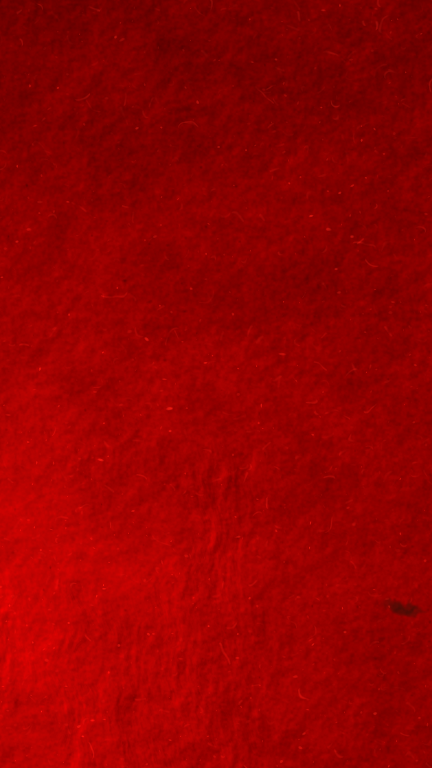
A WebGL 1 fragment shader for this texture:

```glsl
precision highp float;
uniform vec2 u_resolution;

#define SHADE 0.447
#define LOWER_LIFT 0.085
#define GLOW 0.22
#define GLOW_CENTER vec2(0.0, 0.18)
#define GLOW_SIZE vec2(0.62, 0.42)
#define MOTTLE 0.2
#define GRAIN 0.105
#define RELIEF 0.24
#define CREASE 0.55
#define FIBRE_LIGHT 0.15
#define SPECK_LIGHT 0.24

float hash(vec2 p) {
  vec3 q = fract(vec3(p.xyx) * 0.1031);
  q += dot(q, q.yzx + 33.33);
  return fract((q.x + q.y) * q.z);
}

vec2 hash2(vec2 p) {
  return vec2(hash(p), hash(p + 57.3));
}

float noise(vec2 p) {
  vec2 i = floor(p), f = fract(p);
  f = f * f * (3.0 - 2.0 * f);
  return mix(mix(hash(i), hash(i + vec2(1, 0)), f.x),
             mix(hash(i + vec2(0, 1)), hash(i + vec2(1, 1)), f.x), f.y);
}

float fbm(vec2 p) {
  float sum = 0.0, amp = 0.5;
  for (int i = 0; i < 5; i++) {
    sum += amp * noise(p);
    p = mat2(1.6, 1.2, -1.2, 1.6) * p + 7.1;
    amp *= 0.5;
  }
  return sum;
}

// Short curved hairs, one per cell, with random direction and strength
float fibres(vec2 p, float cells, float pixel) {
  vec2 home = floor(p * cells);
  float light = 0.0;
  for (int y = -1; y <= 1; y++) {
    for (int x = -1; x <= 1; x++) {
      vec2 id = home + vec2(x, y);
      vec2 d = p - (id + hash2(id)) / cells;
      float angle = (hash(id + 11.7) - 0.5) * 2.6;
      float reach = mix(0.08, 0.35, hash(id + 23.1)) / cells;
      float c = cos(angle), s = sin(angle);
      d = vec2(c * d.x + s * d.y, c * d.y - s * d.x);
      d.y += (hash(id + 31.9) - 0.5) * d.x * d.x / reach;
      float gap = length(vec2(max(abs(d.x) - reach, 0.0), d.y));
      float strength = pow(hash(id + 43.3), 4.0);
      light += strength * (1.0 - smoothstep(0.0, 0.0014 + pixel, gap));
    }
  }
  return light;
}

// Tiny ragged dust flecks, kept inside their cells
float specks(vec2 p, float cells, float pixel) {
  vec2 id = floor(p * cells);
  vec2 d = p - (id + 0.2 + 0.6 * hash2(id + 5.7)) / cells;
  d.x *= mix(0.5, 1.6, hash(id + 29.1));
  float radius = mix(0.0005, 0.0017, hash(id + 17.3));
  float strength = pow(hash(id + 71.9), 7.0);
  return strength * (1.0 - smoothstep(radius - pixel, radius + pixel, length(d)));
}

// Upright wrinkles as a height field
float wrinkles(vec2 p) {
  vec2 warp = 0.04 * vec2(fbm(p * 16.0), fbm(p * 16.0 + 40.0));
  return fbm((p + warp) * vec2(46.0, 15.0));
}

void main() {
  vec2 uv = gl_FragCoord.xy / u_resolution;
  vec2 p = gl_FragCoord.xy / u_resolution.y;
  float pixel = 0.7 / u_resolution.y;

  // Broad light, brightest at the lower left
  vec2 g = (uv - GLOW_CENTER) / GLOW_SIZE;
  float tone = SHADE + GLOW * exp(-dot(g, g));
  tone += LOWER_LIFT * smoothstep(1.0, 0.55, uv.y);

  // Large and small blotches, then fine felt grain
  tone += MOTTLE * (0.6 * fbm(p * 8.0) + 0.55 * fbm(p * 24.0 + 9.0) - 0.557);
  tone += GRAIN * (noise(p * 190.0) * 0.55 + noise(p * 350.0) * 0.45 - 0.5);
  vec2 lightStep = vec2(-0.003, 0.003);
  tone += RELIEF * (fbm(p * 60.0) - fbm(p * 60.0 + lightStep * 60.0));

  // Creased cloth in the lower middle and left
  float creased = smoothstep(0.48, 0.36, uv.y) * smoothstep(0.75, 0.5, uv.x);
  creased *= smoothstep(0.3, 0.55, fbm(p * 6.0 + 3.0));
  tone += CREASE * creased * (wrinkles(p) - wrinkles(p + lightStep));

  // Dark pits and one worn smudge
  tone -= 0.12 * specks(p + 3.3, 40.0, pixel * 2.0);
  vec2 smudge = (uv - vec2(0.935, 0.208)) / vec2(0.05, 0.008);
  smudge.y += 0.6 * smudge.x + 1.4 * (noise(p * 150.0) - 0.5);
  float worn = 1.0 - smoothstep(0.2, 1.3, length(smudge));
  tone -= 0.24 * worn;

  // Broken hairs and dust catch a warmer light
  vec2 bent = p + 0.006 * vec2(noise(p * 80.0), noise(p * 80.0 + 19.0));
  float hairs = fibres(bent, 22.0, pixel) + 0.8 * fibres(bent + 2.7, 48.0, pixel);
  hairs *= smoothstep(0.2, 0.75, noise(p * 130.0));
  float dust = specks(bent, 34.0, pixel) + specks(bent + 1.9, 60.0, pixel);
  float shine = FIBRE_LIGHT * hairs + SPECK_LIGHT * dust;

  float warmth = 0.012 * smoothstep(0.55, 0.75, tone);
  vec3 color = vec3(tone, warmth, warmth * 0.8);
  color += shine * vec3(1.0, 0.32, 0.2) + worn * vec3(0.0, 0.04, 0.015);
  gl_FragColor = vec4(clamp(color, 0.0, 1.0), 1.0);
}
```
